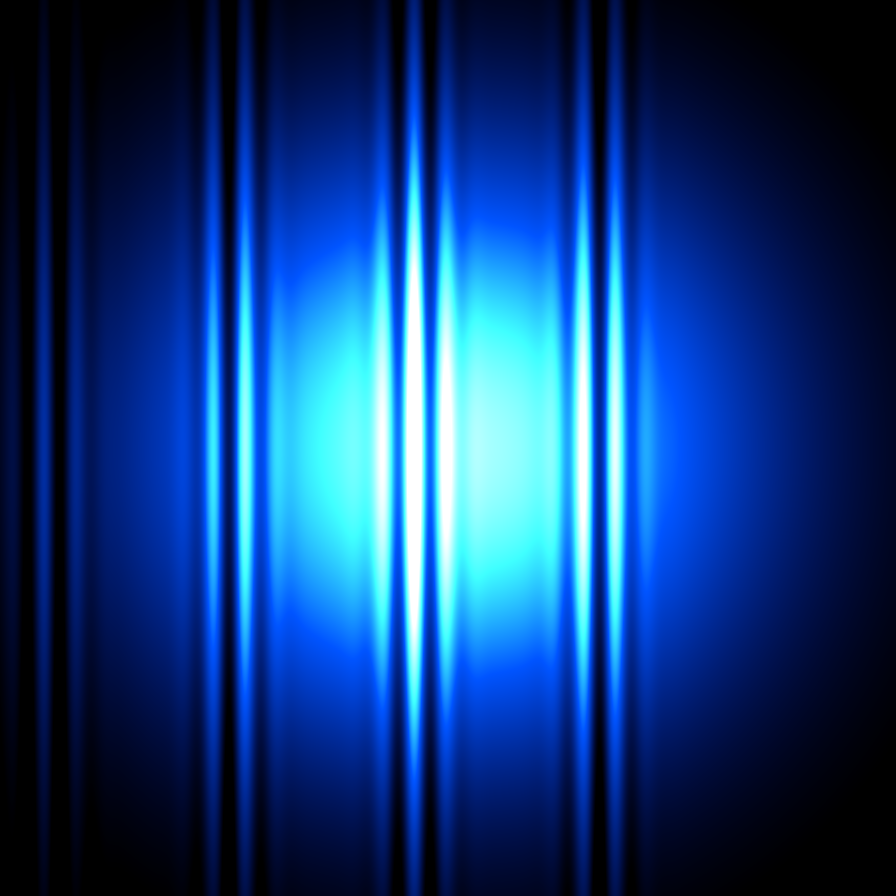
Reproduce this background procedurally as a WebGL 1 fragment shader.

```glsl
precision highp float;

uniform vec2 u_resolution;

// Energy ramp: black, deep blue, azure, cyan, white
vec3 energyColor(float energy) {
    float blue = clamp(energy * 2.0, 0.0, 1.0);
    vec3 color = vec3(0.0, 0.33 * pow(blue, 1.35), blue);
    color = mix(color, vec3(0.25, 1.0, 1.0), clamp((energy - 0.5) * 4.0, 0.0, 1.0));
    return mix(color, vec3(1.0), clamp((energy - 0.75) * 4.0, 0.0, 1.0));
}

// Narrow clusters of light and dark bands sharing one carrier wave
float bandClusters(float x) {
    float envelope = 0.0;
    for (int i = 0; i < 4; i++) {
        float offset = (x - 0.053 - 0.2055 * float(i)) / 0.026;
        envelope += exp(-0.5 * offset * offset);
    }
    return envelope * cos(6.28318 * (x - 0.4622) / 0.0376);
}

void main() {
    vec2 uv = gl_FragCoord.xy / u_resolution;
    vec2 fromCenter = uv - vec2(0.501, 0.5);

    // Broad central glow
    float glow = exp(-8.25 * dot(fromCenter, fromCenter));
    float energy = 0.95 * glow - 0.05;

    // Bands fade more slowly than the glow
    energy += 0.45 * sqrt(glow) * bandClusters(uv.x);

    gl_FragColor = vec4(energyColor(max(energy, 0.0)), 1.0);
}
```
